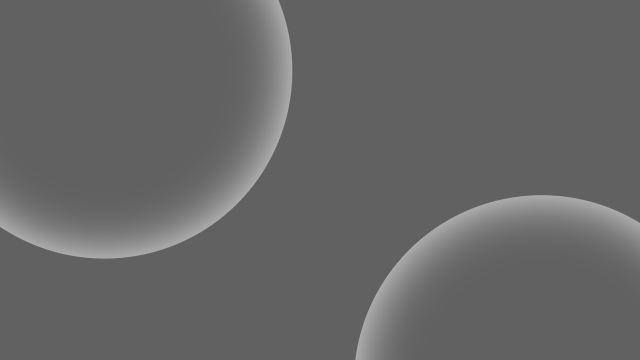
Reproduce this background procedurally as a Shadertoy shader.

```glsl
const vec3 BACKGROUND = vec3(0.379);
const vec3 GLOW_COLOR = vec3(1.0);
const float RIM_STRENGTH = 0.47;    // glow opacity at the rim
const float GLOW_WIDTH = 0.102;     // falloff length inside the rim
const float RADIUS = 0.5215;
const vec2 UPPER_CENTER = vec2(0.2905, 0.8032);
const vec2 LOWER_CENTER = vec2(1.5046, -0.0637);

// Complementary error function: profile of a Gaussian-blurred edge
float blurredEdge(float x) {
    return 1.0 - tanh(1.12838 * x + 0.10277 * x * x * x);
}

// Glow that fades from the rim of a disc towards its centre
float innerGlow(vec2 p, vec2 center, float pixel) {
    float depth = RADIUS - length(p - center);
    float inside = clamp(depth / pixel + 0.5, 0.0, 1.0);
    return RIM_STRENGTH * inside * blurredEdge(max(depth, 0.0) / GLOW_WIDTH);
}

void mainImage(out vec4 fragColor, in vec2 fragCoord) {
    // Canvas height is one unit
    float pixel = 1.0 / iResolution.y;
    vec2 p = fragCoord * pixel;

    // Two discs lit from their rims
    float glow = max(innerGlow(p, UPPER_CENTER, pixel),
                     innerGlow(p, LOWER_CENTER, pixel));

    fragColor = vec4(mix(BACKGROUND, GLOW_COLOR, glow), 1.0);
}
```
